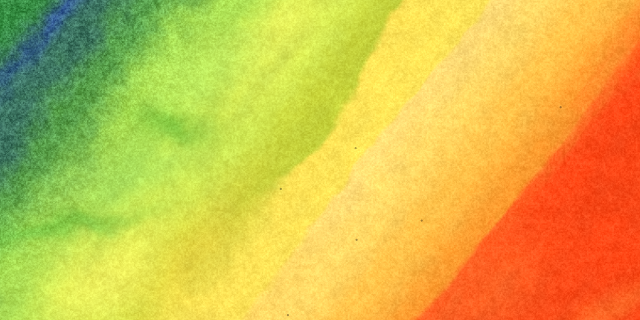
Write a Shadertoy shader that draws this background.

```glsl
// Diagonal watercolour wash running from blue-green through lime and yellow to red.
// Colour bands follow a slanted coordinate bent by noise; soft pigment patches,
// dry brush streaks and paper grain are layered over them.

float hash(vec2 p) {
    vec3 q = fract(vec3(p.xyx) * 0.1031);
    q += dot(q, q.yzx + 33.33);
    return fract((q.x + q.y) * q.z);
}

float noise(vec2 p) {
    vec2 i = floor(p), f = fract(p);
    f = f * f * (3.0 - 2.0 * f);
    return mix(mix(hash(i), hash(i + vec2(1, 0)), f.x),
               mix(hash(i + vec2(0, 1)), hash(i + vec2(1, 1)), f.x), f.y);
}

// Fractal noise centred on zero
float fbm(vec2 p) {
    float sum = 0.0, amp = 0.5;
    for (int i = 0; i < 5; i++) {
        sum += amp * (noise(p) - 0.5);
        p = mat2(1.6, 1.2, -1.2, 1.6) * p + 7.3;
        amp *= 0.5;
    }
    return sum;
}

// Soft rotated ellipse of pigment
float patchMask(vec2 p, vec2 centre, vec2 radius, float angle) {
    vec2 d = p - centre;
    float c = cos(angle), s = sin(angle);
    d = vec2(c * d.x + s * d.y, c * d.y - s * d.x) / radius;
    return exp(-dot(d, d));
}

void mainImage(out vec4 fragColor, in vec2 fragCoord) {
    vec2 p = fragCoord / iResolution.y;
    p.x *= 2.0 * iResolution.y / iResolution.x;

    // Slanted coordinates: across the bands and along the brush
    float across = p.x - 0.78 * p.y;
    float along = dot(p, vec2(0.615, 0.788));
    float cloud = fbm(p * 4.0 + 3.0);
    float streak = fbm(vec2(along * 2.5, across * 20.0));
    float mottle = fbm(p * 17.0 + 20.0);
    vec2 w = p + 0.14 * vec2(fbm(p * 5.0 + 11.0), fbm(p * 5.0 + 31.0));

    // Cool side: green, blue line, teal, leaf green, lime
    float cool = across + 0.18 * cloud + 0.03 * streak + 0.10 * mottle;
    vec3 col = mix(vec3(0.22, 0.56, 0.27), vec3(0.24, 0.46, 0.38), smoothstep(-0.68, -0.56, cool));
    col = mix(col, vec3(0.34, 0.62, 0.29), smoothstep(-0.45, -0.28, cool));
    col = mix(col, vec3(0.66, 0.86, 0.32), smoothstep(-0.30, -0.04, cool));
    col = mix(col, vec3(0.83, 0.91, 0.32), smoothstep(-0.02, 0.25, cool));
    col = mix(col, vec3(0.77, 0.82, 0.23), smoothstep(0.30, 0.46, cool));
    float blueLine = exp(-pow((across + 0.55 + 0.10 * cloud + 0.08 * mottle) / 0.045, 2.0));
    col = mix(col, vec3(0.19, 0.34, 0.56), blueLine * clamp(0.62 + 1.2 * streak + mottle, 0.0, 1.0));

    // Pools and strokes in the green area
    col = mix(col, vec3(0.94, 0.94, 0.37), 0.90 * patchMask(w, vec2(0.37, 0.14), vec2(0.20, 0.15), 0.6));
    col = mix(col, vec3(0.93, 0.95, 0.37), 0.75 * patchMask(w, vec2(0.87, 0.90), vec2(0.26, 0.11), 0.8));
    col = mix(col, vec3(0.74, 0.92, 0.38), 0.75 * patchMask(w, vec2(0.64, 0.77), vec2(0.15, 0.07), 0.5));
    col = mix(col, vec3(0.66, 0.88, 0.38), 0.60 * patchMask(w, vec2(0.40, 0.46), vec2(0.28, 0.09), 0.3));
    col = mix(col, vec3(0.45, 0.74, 0.22), 0.75 * patchMask(w, vec2(0.54, 0.63), vec2(0.11, 0.04), -0.3));
    col = mix(col, vec3(0.45, 0.75, 0.25), 0.75 * patchMask(w, vec2(0.18, 0.28), vec2(0.25, 0.03), 0.2));
    col = mix(col, vec3(0.44, 0.74, 0.29), 0.65 * patchMask(w, vec2(0.00, 0.27), vec2(0.10, 0.11), 0.8));
    col = mix(col, vec3(0.90, 0.83, 0.26), 0.90 * patchMask(w, vec2(0.61, 0.18), vec2(0.28, 0.10), 0.9));

    // Warm side: yellow, pale streak, amber
    float warm = across + 0.06 * cloud + 0.05 * streak + 0.04 * mottle;
    vec3 sun = mix(vec3(0.99, 0.89, 0.34), vec3(1.00, 0.85, 0.40), smoothstep(0.74, 0.78, warm));
    sun = mix(sun, vec3(1.00, 0.76, 0.29), smoothstep(0.90, 1.10, warm));
    sun = mix(sun, vec3(1.00, 0.62, 0.19), smoothstep(1.09, 1.28, warm));
    float pale = smoothstep(0.745, 0.765, warm) * smoothstep(0.92, 0.77, warm);
    sun = mix(sun, vec3(1.00, 0.87, 0.50), 0.6 * pale * smoothstep(0.12, 0.40, p.y));

    // The lime rim is crisp above and dissolves towards the bottom
    float rim = 0.53 + 0.05 * smoothstep(0.44, 0.54, p.y) - 0.11 * smoothstep(0.60, 1.0, p.y);
    float soft = mix(0.12, 0.016, smoothstep(0.25, 0.52, p.y));
    col = mix(col, sun, smoothstep(rim - soft, rim + soft, across + 0.07 * cloud + 0.05 * mottle));

    // Red wash, with a wider fade near the top
    float fade = mix(0.035, 0.14, smoothstep(0.3, 1.0, p.y));
    float red = across + 0.06 * cloud + 0.13 * streak + 0.06 * mottle;
    vec3 ember = mix(vec3(1.00, 0.41, 0.15), vec3(0.99, 0.28, 0.09), smoothstep(1.28, 1.44, red));
    ember = mix(ember, vec3(1.00, 0.42, 0.16), 0.80 * patchMask(w, vec2(1.55, 0.08), vec2(0.20, 0.13), 0.8));
    ember = mix(ember, vec3(1.00, 0.46, 0.17), 0.65 * patchMask(w, vec2(1.90, 0.03), vec2(0.16, 0.05), 0.5));
    col = mix(col, ember, smoothstep(1.30 - fade, 1.30 + fade, red));

    // Blotches and paper grain, stronger on the dark greens
    float dark = 1.0 - smoothstep(-0.35, 0.15, across);
    float grain = 0.6 * noise(p * 190.0) + 0.4 * noise(p * 340.0 + 9.0) - 0.5;
    float tooth = fbm(p * 55.0);
    col *= 1.0 + 0.06 * streak + 0.07 * cloud + 0.09 * mottle;
    col += vec3(0.8, 1.0, 0.9) * (grain * (0.13 + 0.15 * dark) + tooth * (0.09 + 0.09 * dark));

    // Sparse faint pigment specks, one per chosen cell
    vec2 cell = floor(p * 14.0);
    vec2 spot = 0.2 + 0.6 * vec2(hash(cell + 5.0), hash(cell + 17.0));
    float speck = 1.0 - smoothstep(0.02, 0.07, length(fract(p * 14.0) - spot));
    col = mix(col, col * 0.65, speck * step(0.98, hash(cell + 41.0)));

    fragColor = vec4(clamp(col, 0.0, 1.0), 1.0);
}
```
